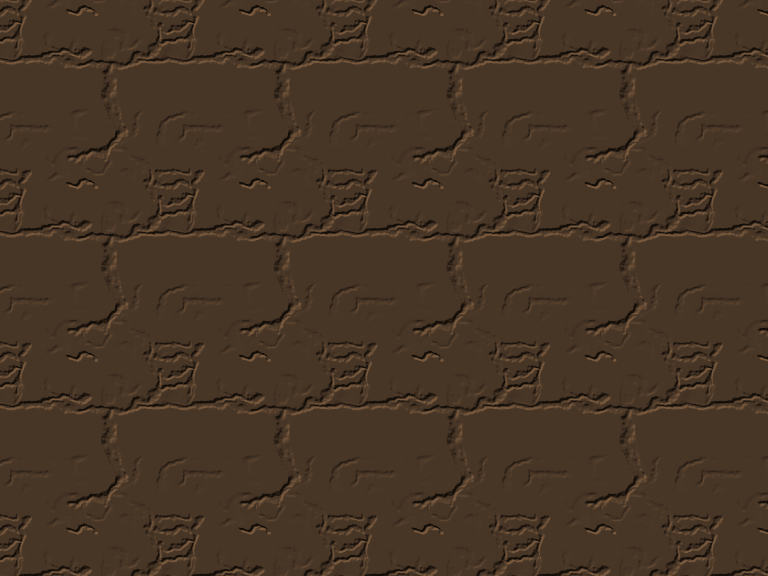
This texture is drawn by a Shadertoy shader. Its source:

```glsl
// Dry brown earth: a repeating tile of flat plates split by ragged, embossed cracks.

// Gradient noise that repeats every unit, with "cells" lattice cells per unit.
float gradientNoise(vec2 p, float cells) {
    vec2 cell = floor(p * cells), f = fract(p * cells);
    vec2 fade = f * f * f * (f * (f * 6.0 - 15.0) + 10.0);
    float corner[4];
    for (int i = 0; i < 4; i++) {
        vec2 offset = vec2(i & 1, i >> 1);
        vec2 id = mod(cell + offset, cells);
        float angle = 6.2832 * fract(sin(dot(id, vec2(127.1, 311.7)) + cells) * 43758.5);
        corner[i] = dot(vec2(cos(angle), sin(angle)), f - offset);
    }
    return mix(mix(corner[0], corner[1], fade.x), mix(corner[2], corner[3], fade.x), fade.y);
}

float fractalNoise(vec2 p) {
    float sum = 0.0, gain = 1.0, cells = 8.0;
    for (int i = 0; i < 4; i++) {
        sum += gain * gradientNoise(p, cells);
        gain *= 0.5;
        cells *= 2.0;
    }
    return sum;
}

// Shortest offset from a point on the repeating tile.
vec2 wrapAround(vec2 p) {
    return p - round(p);
}

float groove(float dist, float width) {
    return 1.0 - smoothstep(0.0, width, dist);
}

float segmentDistance(vec2 p, vec2 a, vec2 b) {
    vec2 middle = 0.5 * (a + b), halfSpan = 0.5 * (b - a);
    vec2 q = wrapAround(p - middle);
    float t = clamp(dot(q, halfSpan) / dot(halfSpan, halfSpan), -1.0, 1.0);
    return length(q - halfSpan * t);
}

float crackDepth(vec2 p) {
    // Ragged edges
    vec2 ragged = vec2(fractalNoise(p), fractalNoise(p + vec2(0.37, 0.71)));
    vec2 w = p + 0.05 * ragged;
    vec2 q = wrapAround(w);

    // Rim arching over the large plate
    float rim = abs(wrapAround(w - 0.045 * sin(3.1416 * fract(w.x))).y);
    float depth = 0.75 * groove(rim, 0.028);

    // Bent upright crack, then its tail running down to the left
    float bend = 0.075 * exp(-200.0 * (q.y + 0.37) * (q.y + 0.37));
    float upright = smoothstep(-0.47, -0.44, q.y) * (1.0 - smoothstep(0.0, 0.04, q.y));
    depth = max(depth, upright * groove(abs(q.x - bend), 0.042));
    depth = max(depth, groove(segmentDistance(w, vec2(0.05, -0.45), vec2(-0.22, -0.55)), 0.032));

    // Branches and a short stub
    depth = max(depth, 0.8 * groove(segmentDistance(w, vec2(0.08, 0.0), vec2(0.29, 0.13)), 0.03));
    depth = max(depth, 0.9 * groove(segmentDistance(w, vec2(0.54, 0.05), vec2(0.87, 0.1)), 0.024));
    depth = max(depth, 0.9 * groove(segmentDistance(w, vec2(0.77, 0.33), vec2(0.9, 0.32)), 0.02));
    depth = max(depth, 0.4 * groove(segmentDistance(w, vec2(0.04, -0.47), vec2(0.24, -0.62)), 0.035));

    // Mirrored ladder of small cracks
    vec2 ladder = wrapAround(w - vec2(0.37, 0.23));
    ladder.x = abs(ladder.x);
    for (int i = -1; i <= 2; i++) {
        float y = 0.08 * float(i);
        float rung = segmentDistance(ladder, vec2(-0.02, y), vec2(0.09, y + 0.01));
        depth = max(depth, (0.75 - 0.12 * float(i)) * groove(rung, 0.02));
    }
    float rail = segmentDistance(ladder, vec2(0.08, -0.1), vec2(0.14, 0.15));
    depth = max(depth, 0.65 * groove(rail, 0.025));

    // Faint web and crumbs everywhere but on the large plate
    vec2 plate = wrapAround(p - vec2(0.48, -0.11)) / vec2(0.46, 0.15);
    float worn = smoothstep(0.85, 1.2, length(plate * plate));
    float patches = smoothstep(-0.2, 0.3, gradientNoise(p + 0.43, 5.0));
    float web = groove(abs(gradientNoise(w + 0.19, 6.0)), 0.17);
    depth = max(depth, 0.38 * worn * patches * web);
    return depth + 0.07 * worn * gradientNoise(w, 20.0);
}

void mainImage(out vec4 fragColor, in vec2 fragCoord) {
    // Ten tiles for every three canvas heights
    vec2 p = fragCoord / iResolution.y / 0.3 - vec2(0.638, 0.944);

    // Emboss, lit from the upper left
    vec2 towardLight = 0.0065 * vec2(-0.6, 0.8);
    float slope = crackDepth(p + towardLight) - crackDepth(p - towardLight);

    vec3 earth = vec3(0.28, 0.21, 0.15);
    vec3 sunlit = vec3(0.47, 0.35, 0.24);
    vec3 shadow = vec3(0.08, 0.055, 0.035);
    vec3 color = mix(earth, sunlit, smoothstep(0.0, 0.65, slope));
    color = mix(color, shadow, smoothstep(0.0, 0.6, -slope));
    fragColor = vec4(color, 1.0);
}
```
